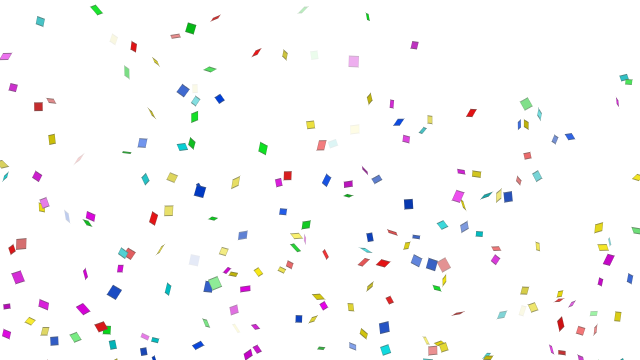
Write a Shadertoy shader that draws this pattern.

```glsl
// Draws tumbling paper confetti falling over a white background.

const int PIECE_COUNT = 205;
const vec3 PAPER_WHITE = vec3(1.0);
const vec3 RIM_GREY = vec3(0.36, 0.37, 0.35);

// Three pseudo-random values in 0..1 from one seed.
vec3 hash3(float seed) {
    vec3 p = fract(vec3(seed) * vec3(0.1031, 0.1030, 0.0973));
    p += dot(p, p.yzx + 33.33);
    return fract((p.xxy + p.yzz) * p.zyx);
}

mat2 rotation(float angle) {
    float c = cos(angle), s = sin(angle);
    return mat2(c, s, -s, c);
}

// Picks a paper colour; earlier entries are slightly more common.
vec3 paperColor(float pick) {
    vec3 palette[6] = vec3[6](
        vec3(0.94, 0.88, 0.04),   // yellow
        vec3(0.93, 0.07, 0.08),   // red
        vec3(0.87, 0.00, 0.88),   // magenta
        vec3(0.02, 0.86, 0.10),   // green
        vec3(0.00, 0.82, 0.84),   // cyan
        vec3(0.00, 0.25, 0.86));  // blue
    return palette[min(int(6.0 * pow(pick, 1.15)), 5)];
}

// Flat projection of a sheet turned by spin and tilted about a slanted axis.
mat2 tumble(float axisAngle, float spin, float squash) {
    mat2 foreshorten = mat2(1.0, 0.0, 0.0, squash);
    return rotation(axisAngle) * foreshorten * rotation(spin - axisAngle);
}

// Signed distances to the two side pairs of a projected sheet.
vec2 sheetDistance(vec2 p, mat2 projection, vec2 halfSize) {
    mat2 toSheet = inverse(projection);
    vec2 local = abs(toSheet * p) - halfSize;
    vec2 slope = vec2(length(vec2(toSheet[0].x, toSheet[1].x)),
                      length(vec2(toSheet[0].y, toSheet[1].y)));
    return local / slope;
}

// Coverage of the region where the distance is negative.
float coverage(float dist, float pixel) {
    return clamp(0.5 - dist / pixel, 0.0, 1.0);
}

// Position: sparse near the top, crowded towards the bottom.
vec2 piecePosition(vec3 rnd, float aspect) {
    return vec2(rnd.x * aspect, 1.0 - 1.02 * pow(rnd.y, 0.65));
}

// Paints one piece over the given colour.
vec3 paintPiece(vec3 base, vec2 p, float seed, float sizeRandom, float pixel) {
    vec3 pose = hash3(seed + 311.7);
    vec3 look = hash3(seed + 742.3);
    vec3 light = hash3(seed + 1193.9);

    // Shape
    float squash = mix(0.16, 1.0, pow(pose.z, 0.85));
    mat2 projection = tumble(6.2832 * pose.x, 1.3 * (pose.y - 0.5), squash);
    vec2 halfSize = mix(0.0095, 0.0155, sizeRandom) * vec2(0.95, 1.08);
    vec2 side = sheetDistance(p, projection, halfSize);
    float body = coverage(max(side.x, side.y), pixel);

    // Lit paper, sometimes washed out by a highlight
    vec3 color = paperColor(look.x) * mix(0.78, 1.04, light.x);
    color = mix(color, PAPER_WHITE, 0.55 * pow(light.y, 2.2));

    // Grey paper thickness, strongest along the upper and lower sides
    float endRim = 1.0 - coverage(side.y + 0.0026, pixel);
    float sideRim = 1.0 - coverage(side.x + 0.0014, pixel);
    color = mix(color, RIM_GREY, max(0.6 * endRim, 0.4 * sideRim));

    // A few pieces have nearly faded away
    float opacity = mix(0.12, 1.0, smoothstep(0.0, 0.17, look.y));
    return mix(base, clamp(color, 0.0, 1.0), body * opacity);
}

void mainImage(out vec4 fragColor, in vec2 fragCoord) {
    float pixel = 1.0 / iResolution.y;
    float aspect = iResolution.x * pixel;
    vec2 uv = fragCoord * pixel;
    vec3 color = PAPER_WHITE;

    for (int i = 0; i < PIECE_COUNT; i++) {
        float seed = float(i) + 17.0;
        vec3 rnd = hash3(seed);
        vec2 p = uv - piecePosition(rnd, aspect);
        // Skip pieces too far away to touch this point
        if (dot(p, p) < 0.0009) {
            color = paintPiece(color, p, seed, rnd.z, pixel);
        }
    }
    fragColor = vec4(color, 1.0);
}
```
